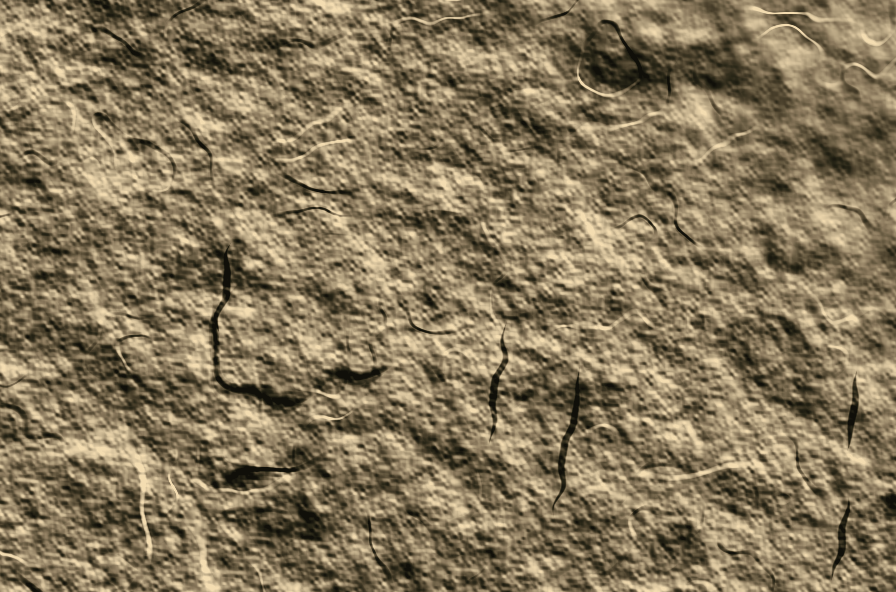
Write a Shadertoy shader that draws this texture.

```glsl
// Weathered sandstone under raking light: sandy grain, broken ledges, shadows and cracks.

const vec2 LIGHT_DIR = vec2(0.45, 0.89);   // towards the sun, in the plane of the rock
const float SUN_SLOPE = 0.55;              // height lost by a sun ray per unit of distance
const float SAMPLE_STEP = 0.0015;          // spacing of the slope samples
const float LEDGE_HEIGHT = 0.034;
const float LEDGE_WIDTH = 0.16;            // share of each terrace taken by its scarp
const float LEDGE_COUNT = 4.5;
const float SHADOW_DEPTH = 1.3;
const float HOLLOW_DEPTH = 0.9;
const float CRACK_DEPTH = 2.4;
const int CRACKS = 5;
const float EXPOSURE = 0.17;

// Roughness of each octave, from broad lumps to single grains
const int OCTAVES = 6;
const float ROUGHNESS[6] = float[6](0.55, 0.65, 0.8, 0.95, 1.2, 1.2);

// Colours from shade to light, and the tone at which each is reached
const vec3 STONE[6] = vec3[6](
    vec3(0.16, 0.15, 0.09), vec3(0.29, 0.25, 0.17), vec3(0.41, 0.36, 0.26),
    vec3(0.54, 0.47, 0.36), vec3(0.67, 0.60, 0.47), vec3(0.84, 0.76, 0.61));
const float TONE[6] = float[6](-1.70, -0.99, -0.45, 0.10, 0.72, 1.55);

float hash(vec2 p) {
    return fract(sin(dot(p, vec2(127.1, 311.7))) * 43758.5453);
}

float noise(vec2 p) {
    vec2 i = floor(p), f = fract(p);
    f = f * f * (3.0 - 2.0 * f);
    return mix(mix(hash(i), hash(i + vec2(1, 0)), f.x),
               mix(hash(i + vec2(0, 1)), hash(i + vec2(1, 1)), f.x), f.y);
}

float fbm(vec2 p) {
    return 0.6 * noise(p) + 0.28 * noise(p * 2.1 + 7.3) + 0.12 * noise(p * 4.3 + 3.1);
}

// Flat terraces that break off in short, ragged scarps
float ledge(vec2 p) {
    vec2 warp = vec2(noise(p * 14.0), noise(p * 14.0 + 31.7)) - 0.5;
    float level = fract(LEDGE_COUNT * fbm(p * 2.8 + 0.06 * warp + 4.7));
    float broken = smoothstep(0.38, 0.72, noise(p * 4.0 + 19.3));
    return LEDGE_HEIGHT * broken * (smoothstep(0.0, LEDGE_WIDTH, level) - level);
}

float ledges(vec2 p) {
    return ledge(p) + 0.35 * ledge(p * 2.2 + 11.0);
}

// Lumps and sand grains; the finest ones soften towards the upper right
float grain(vec2 p) {
    float focus = 1.0 - 0.6 * smoothstep(1.5, 2.3, p.x + p.y);
    float height = 0.0, frequency = 6.0;
    vec2 q = p;
    for (int i = 0; i < OCTAVES; i++) {
        float sharp = i < 4 ? 1.0 : focus;
        height += sharp * ROUGHNESS[i] / frequency * noise(q * frequency + 5.0 * float(i));
        q = mat2(0.8, 0.6, -0.6, 0.8) * q;
        frequency *= 1.9;
    }
    return height;
}

float relief(vec2 p) {
    return ledges(p) + grain(p);
}

// Shadow cast by higher ledges on the sunny side
float castShadow(vec2 p) {
    float base = ledges(p), rise = 0.0;
    for (int i = 1; i <= 6; i++) {
        float reach = 0.008 * float(i);
        rise = max(rise, ledges(p + LIGHT_DIR * reach) - base - SUN_SLOPE * reach);
    }
    return smoothstep(0.0, 0.014, rise);
}

// Short, tapering, nearly upright cracks
float cracks(vec2 p, float aspect) {
    float dark = 0.0;
    for (int i = 0; i < CRACKS; i++) {
        float id = float(i) + 1.0;
        vec2 offset = p - vec2(aspect * hash(vec2(id, 2.0)), hash(vec2(id, 9.0)));
        float along = offset.y / mix(0.05, 0.1, hash(vec2(id, 5.0)));
        float wobble = 0.014 * (noise(vec2(p.y * 28.0, id)) - 0.5);
        float across = abs(offset.x - 0.15 * offset.y - wobble);
        float width = 0.004 * (1.0 - along * along);
        dark = max(dark, 1.0 - smoothstep(width, width + 0.004, across));
    }
    return dark;
}

vec3 stoneColour(float tone) {
    vec3 colour = STONE[0];
    for (int i = 1; i < 6; i++)
        colour = mix(colour, STONE[i], clamp((tone - TONE[i - 1]) / (TONE[i] - TONE[i - 1]), 0.0, 1.0));
    // Deepen the blackest shade and lift the brightest rims
    return colour * (1.0 + 0.14 * clamp(tone - TONE[5], 0.0, 1.0) + 0.6 * clamp(tone - TONE[0], -1.0, 0.0));
}

void mainImage(out vec4 fragColor, in vec2 fragCoord) {
    vec2 p = fragCoord / iResolution.y;

    // Slopes facing the sun are bright, those turned away are dark
    float tone = EXPOSURE + (relief(p) - relief(p + LIGHT_DIR * SAMPLE_STEP)) / SAMPLE_STEP;
    tone -= SHADOW_DEPTH * castShadow(p);
    tone -= HOLLOW_DEPTH * smoothstep(0.6, 0.78, fbm(p * vec2(6.0, 9.0) + 23.0));
    tone -= CRACK_DEPTH * cracks(p, iResolution.x / iResolution.y);

    fragColor = vec4(stoneColour(tone), 1.0);
}
```
